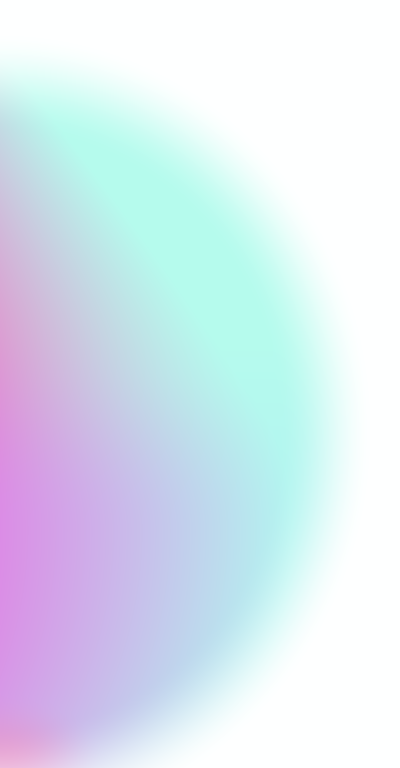
Give the GLSL for this background, as a WebGL 1 fragment shader.

```glsl
precision highp float;
// A soft round glow at the left edge, from pink and lilac to a mint rim on white.

uniform vec2 u_resolution;

// Lengths are in units of the canvas height
const vec2 GLOW_CENTER = vec2(0.0, 0.44);
const vec2 GLOW_RADII = vec2(0.427, 0.456);
const vec2 FADE = vec2(0.85, 1.14);         // rim fade, in radii
const float HEART_Y = 0.31;                 // height of the most vivid tint
const vec2 TINT_SPAN = vec2(0.378, 0.625);  // reach of the tint toward mint
const float TINT_BULGE = 0.55;              // faster turn to mint in the upper part
const vec2 WARM_BAND = vec2(0.32, 0.60);    // lilac below, rose above
const vec2 BLUSH_RADII = vec2(0.14, 0.10);  // rosy lower left corner

const vec3 PAPER = vec3(0.996, 1.0, 1.0);
const vec3 ORCHID = vec3(0.86, 0.55, 0.90);
const vec3 ROSE = vec3(0.89, 0.55, 0.80);
const vec3 AQUA = vec3(0.70, 0.96, 0.94);
const vec3 MINT = vec3(0.71, 0.985, 0.93);
const vec3 BLUSH = vec3(0.90, 0.60, 0.80);

// Progress from the vivid heart (0) to the mint rim (1)
float tintProgress(vec2 p) {
    float across = clamp(p.x / TINT_SPAN.x, 0.0, 1.0);
    float rise = (p.y - HEART_Y) / TINT_SPAN.y;
    float bulge = TINT_BULGE * smoothstep(0.0, 0.35, rise);
    return clamp(across + rise * rise + bulge * across * (1.0 - across), 0.0, 1.0);
}

vec3 glowColor(vec2 p) {
    float warmth = smoothstep(WARM_BAND.x, WARM_BAND.y, p.y);
    vec3 heart = mix(ORCHID, ROSE, warmth);
    vec3 rim = mix(AQUA, MINT, warmth);
    vec3 color = mix(heart, rim, tintProgress(p));
    float blush = 1.0 - smoothstep(0.0, 1.0, length(p / BLUSH_RADII));
    return mix(color, BLUSH, blush);
}

void main() {
    vec2 p = gl_FragCoord.xy / u_resolution.y;
    // Keep the composition fitted to the width on any aspect ratio
    p.x *= 0.5195 * u_resolution.y / u_resolution.x;

    float radius = length((p - GLOW_CENTER) / GLOW_RADII);
    float cover = 1.0 - smoothstep(FADE.x, FADE.y, radius);
    gl_FragColor = vec4(mix(PAPER, glowColor(p), cover), 1.0);
}
```
